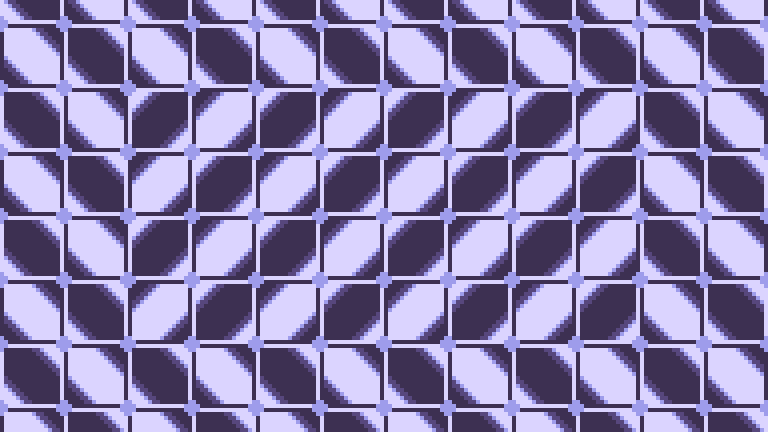
A WebGL 2 fragment shader for this pattern:

```glsl
#version 300 es
precision highp float;
// Blocky checkered tiles with diagonal bands, turned in a central rectangle.

uniform vec2 u_resolution;
out vec4 outColor;

const vec3 DARK   = vec3(0.24, 0.19, 0.32);
const vec3 VIOLET = vec3(0.34, 0.28, 0.49);
const vec3 BLUE   = vec3(0.62, 0.61, 0.92);
const vec3 LIGHT  = vec3(0.86, 0.83, 1.00);

const float BLOCKS_HIGH = 108.0;          // blocks over the canvas height
const float TILE = 16.0;                  // blocks along a tile side
const float TRIANGLE = 4.0;               // legs of the solid corner triangle
const vec2 TURNED_HALF = vec2(4.0, 2.0);  // half size of the turned area, in tiles

// Steps from a corner triangle to the band
vec3 bandColor(float steps, bool isLight) {
    vec3 corner = isLight ? DARK : LIGHT;
    vec3 band = isLight ? LIGHT : DARK;
    if (steps < TRIANGLE) return corner;
    if (steps < TRIANGLE + 1.0) return isLight ? VIOLET : BLUE;
    if (steps < TRIANGLE + 2.0) return VIOLET;
    if (steps < TRIANGLE + 3.0) return isLight ? BLUE : VIOLET;
    return band;
}

// One tile: contrasting frame, blue corner joints, diagonal band
vec3 tileColor(vec2 q, bool isLight, bool turned) {
    vec2 edge = min(q, TILE - 1.0 - q);
    if (min(edge.x, edge.y) < 0.5) {
        if (edge.x + edge.y < 1.5) return BLUE;
        return isLight ? DARK : LIGHT;
    }
    if (turned) q.x = TILE - 1.0 - q.x;
    float diagonal = q.x + q.y - 2.0;
    float steps = min(diagonal, 2.0 * (TILE - 3.0) - diagonal);
    return bandColor(steps, isLight);
}

// Colour of a whole block, counted from the canvas centre
vec3 blockColor(vec2 block) {
    vec2 center = block + 0.5;
    vec2 tile = floor(center / TILE);
    vec2 local = floor(center - tile * TILE);
    bool isLight = mod(tile.x + tile.y, 2.0) < 0.5;
    bool turned = all(lessThan(abs(tile + 0.5), TURNED_HALF));
    return tileColor(local, isLight, turned);
}

void main() {
    float pixelSize = BLOCKS_HIGH / u_resolution.y;
    vec2 p = (gl_FragCoord.xy - 0.5 * u_resolution) * pixelSize;

    // Blend the four blocks around the nearest block corner by coverage
    vec2 corner = floor(p + 0.5);
    vec2 cover = clamp((p - corner) / pixelSize + 0.5, 0.0, 1.0);
    vec3 lower = mix(blockColor(corner - 1.0), blockColor(corner + vec2(0.0, -1.0)), cover.x);
    vec3 upper = mix(blockColor(corner + vec2(-1.0, 0.0)), blockColor(corner), cover.x);
    outColor = vec4(mix(lower, upper, cover.y), 1.0);
}
```
